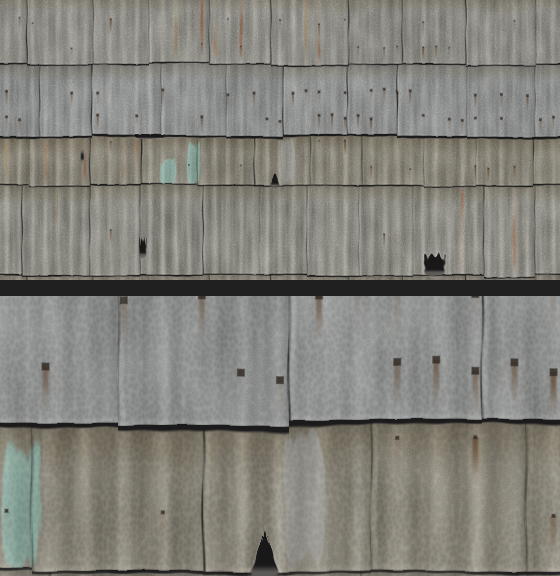
Top: the whole. Bottom: its middle third, enlarged.
Reproduce this texture procedurally as a Shadertoy shader.

```glsl
const float TAU = 6.2832;
const float RIBS = 43.0;

float hash(vec2 p) {
    vec3 q = fract(p.xyx * 0.1031);
    q += dot(q, q.yzx + 33.33);
    return fract((q.x + q.y) * q.z);
}

// Cellular noise that wraps after n cells
float cells(vec2 uv, vec2 n) {
    vec2 q = uv * n, id = floor(q);
    float d = 1.0;
    for (int j = -1; j <= 1; j++)
        for (int i = -1; i <= 1; i++) {
            vec2 c = id + vec2(i, j), w = mod(c, n);
            d = min(d, length(c + vec2(hash(w), hash(w + 71.3)) - q));
        }
    return d;
}

// Sheet at u in a row: x = sheet id, y = signed seam distance, z = height of its lower edge
vec3 sheet(float u, int row) {
    float n = float[4](9.0, 9.0, 10.0, 10.0)[row];
    float base = float[4](0.771, 0.516, 0.341, 0.016)[row];
    float r = float(row), k = floor(u * n), f = fract(u * n);
    float seam = 0.35 + 0.3 * hash(vec2(k, r + 5.0));
    float id = mod(k + step(seam, f), n);
    float edge = base + 0.014 * (hash(vec2(id, r + 9.0)) - 0.5)
               + 0.0006 * cos(TAU * RIBS * u) + 0.0012 * sin(TAU * 7.0 * u + r);
    return vec3(id, (f - seam) * 2.0 / n, edge);
}

void mainImage(out vec4 fragColor, in vec2 fragCoord) {
    vec2 uv = fragCoord / iResolution.xy;
    vec2 p = uv * vec2(2.0, 1.0);
    float px = 1.0 / iResolution.y;

    // Find the topmost overlapping row
    float above = sheet(uv.x, 3).z + 1.0;
    int row = 0;
    vec3 s = vec3(0.0);
    for (int i = 0; i < 5; i++) {
        row = i % 4;
        s = sheet(uv.x, row);
        s.z -= float(i / 4);
        if (uv.y > s.z) break;
        above = s.z;
    }
    float r = float(row), lift = uv.y - s.z, gap = above - uv.y;
    float k = floor(uv.x * RIBS), rib = fract(uv.x * RIBS) - 0.5;

    // Weathered metal
    float streak = cells(uv + vec2(0.0, r * 0.17), vec2(120.0, 5.0));
    float blotch = cells(uv + 0.006 * sin(uv.yx * TAU * 9.0), vec2(26.0, 9.0));
    float grain = cells(uv, vec2(400.0, 150.0));
    float wave = sin(TAU * (3.0 * uv.x + uv.y) + 2.0 * sin(TAU * 2.0 * uv.y + r))
               + 0.6 * sin(TAU * 11.0 * uv.x + 3.0 * r);
    vec3 col = vec3[4](vec3(0.565, 0.56, 0.535), vec3(0.56, 0.567, 0.562),
                       vec3(0.555, 0.54, 0.495), vec3(0.565, 0.56, 0.53))[row];
    float ribDepth = float[4](0.034, 0.026, 0.046, 0.05)[row];
    float profile = cos(TAU * rib + 0.5 * sin(TAU * rib));
    float tone = ribDepth * (0.6 + 0.8 * hash(vec2(k, r))) * profile;
    tone += 0.04 * (hash(vec2(s.x, r + 14.0)) - 0.5) + 0.009 * wave;
    tone += 0.10 * (streak - 0.42) + 0.06 * (blotch - 0.42) + 0.08 * (grain - 0.42);
    col += tone;
    col += 0.08 * smoothstep(0.2, 0.05, grain) * smoothstep(0.45, 0.7, blotch);
    col *= mix(vec3(1.0), vec3(0.93, 0.91, 0.87), smoothstep(0.05, 0.0, gap - 0.04 * streak));

    // Old paint patches, flaking at their borders
    vec4 patches[3] = vec4[3](vec4(0.60, 0.385, 0.028, 0.05),
        vec4(0.69, 0.42, 0.023, 0.08), vec4(1.03, 0.42, 0.026, 0.08));
    for (int i = 0; i < 3; i++) {
        vec2 q = abs(p - patches[i].xy) / patches[i].zw;
        float d = length(q * q) + 0.9 * (streak - 0.4) + 0.6 * (blotch - 0.4);
        vec3 paint = i < 2 ? vec3(0.56, 0.69, 0.65) : vec3(0.61, 0.605, 0.585);
        float cover = row == 2 ? smoothstep(1.1, 0.75, d) : 0.0;
        col = mix(col, paint + 0.7 * tone, 0.85 * cover);
    }

    // Rust runs along the ribs, broken into fading lengths
    float chance = float[4](0.03, -0.3, 0.14, 0.07)[row]
                 + 0.17 * cos(TAU * (uv.x - (row == 0 ? 0.47 : 0.03)));
    float run = step(hash(vec2(k, r + 20.0)), chance);
    run *= smoothstep(0.2, 0.02, abs(rib + 0.015 * sin(uv.y * 40.0 + k)));
    run *= smoothstep(0.0, 0.06, lift) * smoothstep(0.0, 0.03, gap);
    run *= 0.2 + 0.8 * smoothstep(-0.6, 0.9, sin(uv.y * 17.0 + k * 2.4));
    vec3 rust = mix(vec3(0.54, 0.33, 0.22), vec3(0.54, 0.45, 0.30), hash(vec2(k, r + 31.0)));
    col = mix(col, rust + tone, 0.65 * run);

    // Two lines of bolts with brown drips
    float boltChance = float[4](0.2, 0.45, 0.07, 0.08)[row];
    float boltSize = row == 1 ? 0.0045 : 0.0022;
    for (int i = 0; i < 2; i++) {
        vec2 key = vec2(k + 50.0 * float(i), r + 40.0);
        float on = step(hash(key), boltChance);
        vec2 b = vec2(rib * 2.0 / RIBS,
            lift - 0.065 - 0.09 * float(i) - 0.02 * (hash(key + 7.0) - 0.5));
        float drip = smoothstep(0.006, 0.001, abs(b.x)) * smoothstep(-0.06, 0.0, b.y) * step(b.y, 0.0);
        col = mix(col, vec3(0.38, 0.28, 0.19), 0.8 * on * drip * hash(key + 3.0));
        float bolt = smoothstep(px, -px, max(abs(b.x), abs(b.y)) - boltSize);
        col = mix(col, vec3(0.2, 0.17, 0.15), 0.85 * on * bolt);
    }

    // Side seams: thin, uneven, some almost closed
    float seamDark = 0.1 + 0.55 * hash(vec2(s.x + step(s.y, 0.0), r + 60.0));
    seamDark *= 0.65 + 0.35 * sin(uv.y * 31.0 + s.x * 2.0);
    float seamX = s.y + 0.0012 * sin(uv.y * 45.0 + r);
    col *= 1.0 - seamDark * smoothstep(0.0015 + px, 0.0, abs(seamX));
    col *= 1.0 - 0.1 * step(seamX, 0.0) * exp(seamX / 0.012);
    col += 0.035 * smoothstep(0.004, 0.001, abs(seamX - 0.005));

    // Pale lower lips and the thin shadow under each overlap
    col += 0.04 * smoothstep(0.009, 0.003, lift);
    col *= 0.65 + 0.35 * smoothstep(0.0, 1.5 * px, lift);
    float uneven = 0.5 + 0.3 * sin(TAU * 4.0 * uv.x + r) + 0.2 * sin(TAU * 13.0 * uv.x + 2.0 * r);
    float depth = row == 2 ? 0.005 + 0.005 * uneven : 0.0025 + 0.0025 * uneven;
    float dark = row == 2 ? 0.9 : 0.55 + 0.3 * uneven;
    float shade = dark * smoothstep(depth + 0.6 * px, 0.5 * depth, gap) + 0.2 * exp(-gap / 0.012);
    col = mix(col, vec3(0.11, 0.105, 0.11), min(shade, 1.0));

    // Torn holes with pale rims
    vec4 holes[5] = vec4[5](vec4(0.51, 0.112, 0.012, 0.032), vec4(1.552, 0.052, 0.035, 0.036),
        vec4(0.982, 0.357, 0.017, 0.027), vec4(0.294, 0.44, 0.005, 0.018),
        vec4(0.534, 0.513, 0.05, 0.008));
    for (int i = 0; i < 5; i++) {
        vec2 q = (p - holes[i].xy) / holes[i].zw;
        if (i == 2) q.x /= clamp(0.6 - 0.5 * q.y, 0.15, 1.2);
        vec2 a = q * q;
        float d = pow(dot(a, a), 0.25) - 1.0
                + smoothstep(0.0, 1.0, q.y) * 0.22 * sin(q.x * 9.0 + 1.0)
                + 0.06 * sin(q.y * 7.0 + q.x * 3.0);
        float soft = 1.2 * px / holes[i].z;
        col += 0.05 * smoothstep(0.25, 0.05, abs(d - 0.1));
        vec3 inside = mix(vec3(0.1, 0.095, 0.1), vec3(0.36, 0.35, 0.34), smoothstep(-0.35, -0.75, q.y));
        col = mix(col, inside, smoothstep(soft, -soft, d));
    }
    fragColor = vec4(clamp(col, 0.0, 1.0), 1.0);
}
```
